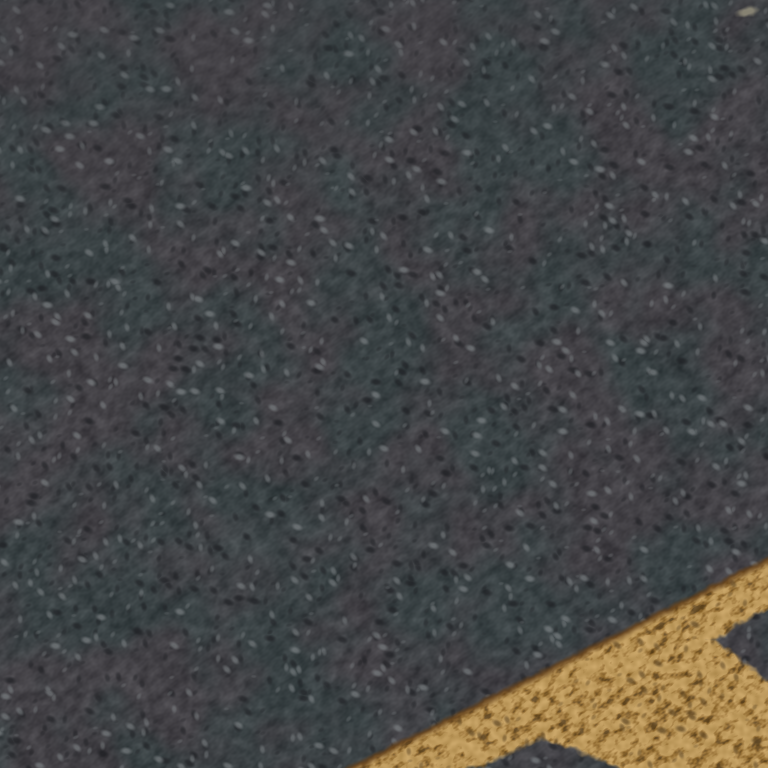
Reproduce this texture procedurally as a WebGL 1 fragment shader.

```glsl
precision highp float;
// Draws dark, mottled asphalt with the worn corner of a yellow road marking.

uniform vec2 u_resolution;

const vec3 ASPHALT_WARM = vec3(0.262, 0.254, 0.272);
const vec3 ASPHALT_COOL = vec3(0.226, 0.259, 0.268);
const vec3 STONE_LIGHT = vec3(0.50, 0.52, 0.53);
const vec3 PIT_DARK = vec3(0.11, 0.115, 0.13);
const vec3 PAINT_LIGHT = vec3(0.75, 0.61, 0.37);
const vec3 PAINT_OCHRE = vec3(0.60, 0.45, 0.22);
const vec3 PAINT_BROWN = vec3(0.35, 0.26, 0.13);
const vec3 PAINT_RIM = vec3(0.38, 0.25, 0.11);
const vec3 CHIP_PALE = vec3(0.60, 0.58, 0.50);

vec2 hash2(vec2 p) {
  vec3 q = fract(p.xyx * vec3(0.1031, 0.1030, 0.0973));
  q += dot(q, q.yzx + 33.33);
  return fract((q.xx + q.yz) * q.zy);
}

float cornerDot(vec2 cell, vec2 offset) {
  float angle = 6.2832 * hash2(cell).x;
  return dot(vec2(cos(angle), sin(angle)), offset);
}

// Gradient noise, roughly -0.7 to 0.7
float gradientNoise(vec2 p) {
  vec2 cell = floor(p);
  vec2 f = fract(p);
  vec2 w = f * f * f * (f * (f * 6.0 - 15.0) + 10.0);
  float low = mix(cornerDot(cell, f),
                  cornerDot(cell + vec2(1, 0), f - vec2(1, 0)), w.x);
  float high = mix(cornerDot(cell + vec2(0, 1), f - vec2(0, 1)),
                   cornerDot(cell + vec2(1, 1), f - vec2(1, 1)), w.x);
  return mix(low, high, w.y);
}

float fbm(vec2 p) {
  float sum = 0.0;
  float gain = 1.0;
  for (int i = 0; i < 3; i++) {
    sum += gain * gradientNoise(p);
    p = p * 1.9 + 17.3;
    gain *= 0.6;
  }
  return sum;
}

vec2 rotate(vec2 p, float angle) {
  float c = cos(angle);
  float s = sin(angle);
  return vec2(c * p.x + s * p.y, c * p.y - s * p.x);
}

// Soft oval grains scattered on a jittered grid
float specks(vec2 p, float share, float radius, float seed) {
  vec2 cell = floor(p);
  float cover = 0.0;
  for (int y = -1; y <= 1; y++) {
    for (int x = -1; x <= 1; x++) {
      vec2 id = cell + vec2(x, y);
      vec2 pick = hash2(id + seed);
      vec2 d = p - id - hash2(id + seed + 41.0);
      d = rotate(d, 3.0 * pick.y) * vec2(0.8, 1.3);
      float size = radius * (0.6 + 0.7 * pick.y);
      float blob = 1.0 - smoothstep(0.2 * size, size, length(d));
      cover = max(cover, blob * step(pick.x, share) * (0.35 + 0.65 * pick.y));
    }
  }
  return cover;
}

vec3 asphalt(vec2 uv) {
  vec2 grainUv = rotate(uv, 0.65) * vec2(0.75, 1.1);
  float tint = smoothstep(-0.4, 0.4, fbm(uv * 7.0 + 5.0));
  vec3 color = mix(ASPHALT_WARM, ASPHALT_COOL, tint);
  float contrast = mix(1.0, 0.65, smoothstep(0.55, 1.0, uv.y - 0.2 * uv.x));
  float grain = 0.075 * fbm(grainUv * 62.0) + 0.025 * fbm(uv * 12.0 + 60.0);
  color += contrast * grain;
  color = mix(color, PIT_DARK, 0.65 * contrast * specks(uv * 65.0, 0.32, 0.42, 7.0));
  return mix(color, STONE_LIGHT, 0.65 * contrast * specks(uv * 62.0, 0.28, 0.38, 90.0));
}

vec3 paint(vec2 uv) {
  vec2 streakUv = rotate(uv, 0.6) * vec2(0.7, 1.15);
  float wear = fbm(streakUv * 75.0 + 30.0) + 0.35 * gradientNoise(uv * 18.0);
  vec3 color = mix(PAINT_LIGHT, PAINT_OCHRE, smoothstep(-0.15, 0.4, wear));
  color = mix(color, PAINT_BROWN, 0.8 * smoothstep(0.25, 0.7, wear));
  color += 0.10 * gradientNoise(uv * 110.0);
  return mix(color, PAINT_BROWN, 0.7 * specks(uv * 70.0, 0.25, 0.42, 23.0));
}

// Signed distance to a line; positive on the side the normal points to
float lineSide(vec2 p, vec2 point, vec2 normal) {
  return dot(p - point, normalize(normal));
}

void main() {
  vec2 uv = gl_FragCoord.xy / u_resolution;
  vec3 color = asphalt(uv);

  // Marking with a ragged edge and two bare notches
  float ragged = 0.006 * fbm(uv * 45.0);
  float inside = lineSide(uv, vec2(0.45, 0.0), vec2(0.5, -1.0)) + 0.4 * ragged;
  float lowNotch = max(lineSide(uv, vec2(0.71, 0.040), vec2(-0.42, 1.0)),
                       lineSide(uv, vec2(0.71, 0.040), vec2(0.42, 1.0)));
  float sideNotch = max(lineSide(uv, vec2(0.93, 0.167), vec2(-0.60, 1.0)),
                        lineSide(uv, vec2(0.93, 0.167), vec2(-0.75, -1.0)));
  float notch = min(lowNotch, sideNotch) + ragged;
  float marking = smoothstep(-0.003, 0.005, inside) * smoothstep(-0.004, 0.004, notch);
  vec3 paintColor = mix(PAINT_RIM, paint(uv), smoothstep(0.001, 0.013, inside));
  color = mix(color, paintColor, marking);

  // Pale chip near the upper right corner
  vec2 chip = rotate(uv - vec2(0.973, 0.984), 0.3) * vec2(1.0, 2.2);
  color = mix(color, CHIP_PALE, 0.8 * (1.0 - smoothstep(0.006, 0.018, length(chip) + ragged)));

  gl_FragColor = vec4(color, 1.0);
}
```
